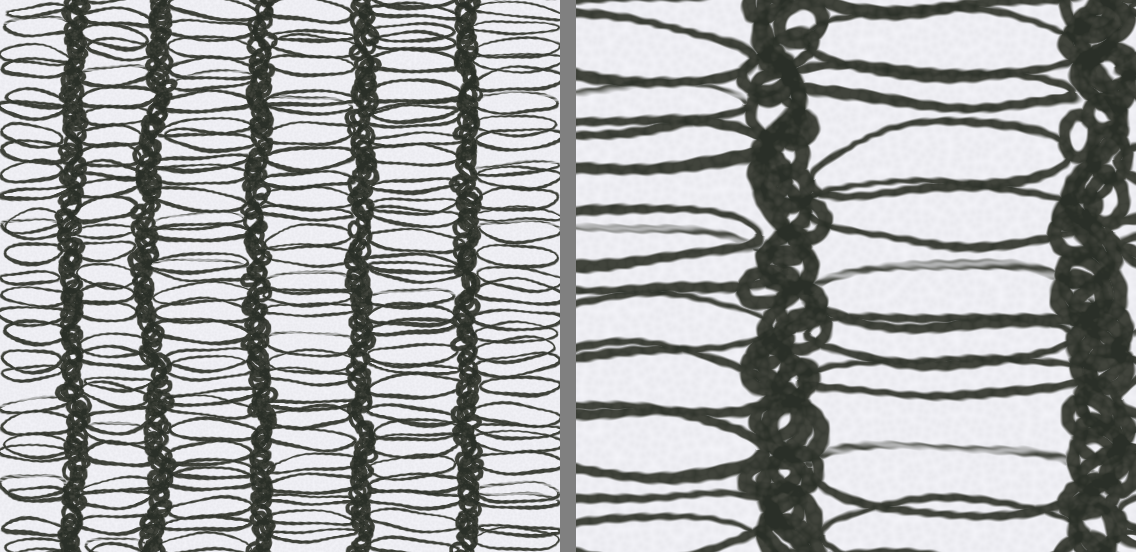
Left: the whole. Right: its middle third, enlarged.
Write a WebGL 1 fragment shader that draws this pattern.

```glsl
precision highp float;
// Pen drawing: five upright braids of looped thread, joined by stacked rows
// of flat, hand-drawn ovals. Braids are jittered rings plus two weaving
// strands; the ovals are ellipse outlines leaning and varying row by row.

uniform vec2 u_resolution;

// Lengths are in units of canvas height.
const int GAPS = 6;                  // spaces beside and between the braids
const float ROWS = 28.0;             // ovals down each gap
const float OVAL_INSET = 0.012;      // oval end to braid centre
const float OVAL_PEN = 0.0029;       // half width of oval lines
const float BRAID_PEN = 0.0046;      // half width of braid lines
const float BRAID_REACH = 0.05;      // half width searched for braid ink
const float RING_STEP = 0.0132;      // spacing of rings along a braid
const float STRAND_SWING = 0.014;
const float STRAND_FREQ = 84.0;
const float EDGE_SOFTNESS = 0.0012;
const vec3 PAPER = vec3(0.935, 0.935, 0.955);
const vec3 INK_LIGHT = vec3(0.255, 0.265, 0.235);
const vec3 INK_DARK = vec3(0.165, 0.185, 0.155);

vec4 hash4(vec2 p) {
  float s = dot(p, vec2(12.99, 78.23));
  return fract(sin(vec4(s, s + 1.7, s + 3.1, s + 4.9)) * 43758.5);
}

// Distance to the nearest jittered cell point.
float cellular(vec2 p) {
  vec2 cell = floor(p);
  float nearest = 2.0;
  for (int j = -1; j <= 1; j++) {
    for (int i = -1; i <= 1; i++) {
      vec2 c = cell + vec2(float(i), float(j));
      nearest = min(nearest, length(c + hash4(c).xy - p));
    }
  }
  return nearest;
}

// Braid centre line; indices 0 and 6 are the unseen outer margins.
float braidX(float i, float y) {
  float x = i < 0.5 ? -0.008 : i < 1.5 ? 0.132 : i < 2.5 ? 0.275 :
            i < 3.5 ? 0.468 : i < 4.5 ? 0.655 : i < 5.5 ? 0.846 : 1.026;
  float drift = 0.016 * exp(-abs(i - 2.0)) * cos(8.4 * (y - 0.18));
  return x + drift + 0.003 * sin(27.0 * y + 2.3 * i);
}

// Approximate signed distance to an ellipse.
float ellipse(vec2 p, vec2 radii) {
  float k = length(p / radii);
  return k * (k - 1.0) / max(length(p / (radii * radii)), 0.001);
}

float cover(float d) {
  float soft = max(EDGE_SOFTNESS, 0.9 / u_resolution.y);
  return 1.0 - smoothstep(-soft, soft, d);
}

// Adds a stroke: x holds the union of ink, y counts overlapping layers.
void addStroke(inout vec2 ink, float c) {
  ink = vec2(max(ink.x, c), ink.y + c);
}

void drawOvals(inout vec2 ink, vec2 p, float gap) {
  float left = braidX(gap, p.y), right = braidX(gap + 1.0, p.y);
  float halfGap = 0.5 * (right - left);
  float x = p.x - 0.5 * (left + right);
  float u = x / halfGap;
  if (abs(u) > 1.3) return;
  float rows = ROWS + floor(3.0 * hash4(vec2(gap, 7.0)).x) - 1.0;
  float row = floor(p.y * rows);
  for (int j = -2; j <= 2; j++) {
    float k = row + float(j);
    vec4 shape = hash4(vec2(gap + 3.0, k));
    vec4 pen = hash4(vec2(gap + 31.0, k));
    float y = p.y - (k + 0.5 + 0.75 * (shape.x - 0.5)) / rows;
    y -= 0.018 * (shape.y - 0.5) * u + 0.010 * (pen.x - 0.5) * u * u;
    y -= 0.0025 * sin(3.0 * u + 6.3 * pen.y);
    x = p.x - 0.5 * (left + right) - 0.014 * (pen.z - 0.5);
    vec2 radii = vec2(halfGap - OVAL_INSET + 0.010 * (shape.w - 0.5),
                      mix(0.007, 0.021, sqrt(shape.z)));
    float width = OVAL_PEN * mix(0.72, 1.2, pen.w) * (gap > 4.5 ? 0.85 : 1.0);
    width *= 1.0 + 0.2 * sin(4.0 * u + 6.3 * shape.w);
    width *= y < 0.0 ? 1.15 : 0.9;   // pen presses harder underneath
    float dry = y > 0.0 && pen.y > 0.87 ? 0.65 + 0.3 * sin(900.0 * y) : 1.0;
    addStroke(ink, dry * cover(abs(ellipse(vec2(x, y), radii)) - width));
  }
}

void drawBraid(inout vec2 ink, vec2 p, float braid) {
  float x = p.x - braidX(braid, p.y);
  if (abs(x) > BRAID_REACH) return;
  // Weaving strands
  for (int s = 0; s < 2; s++) {
    float phase = STRAND_FREQ * p.y + 2.4 * float(s) + 1.9 * braid
                + 1.3 * sin(19.0 * p.y + braid + 2.0 * float(s));
    float slope = STRAND_SWING * STRAND_FREQ * cos(phase);
    float d = abs(x - STRAND_SWING * sin(phase)) / sqrt(1.0 + slope * slope);
    addStroke(ink, cover(d - BRAID_PEN));
  }
  // Knotted rings
  float link = floor(p.y / RING_STEP);
  for (int j = -3; j <= 3; j++) {
    float k = link + float(j);
    vec4 h = hash4(vec2(k, braid + 50.0));
    vec2 q = vec2(x - 0.024 * (h.x - 0.5), p.y - (k + h.y) * RING_STEP);
    q.y += 0.5 * (h.w - 0.5) * q.x;
    vec2 radii = vec2(mix(0.009, 0.016, h.z), mix(0.008, 0.016, h.w));
    addStroke(ink, cover(abs(ellipse(q, radii)) - BRAID_PEN * (0.75 + 0.4 * h.y)));
  }
}

void main() {
  vec2 p = gl_FragCoord.xy / u_resolution.y;
  // Hand tremor and rough ink edges
  vec2 q = p + 0.0012 * sin(p.yx * vec2(71.0, 58.0) + 2.0 * sin(31.0 * p));
  q += 0.0004 * sin(p.yx * 410.0 + 3.0 * sin(p * 237.0));

  vec2 ink = vec2(0.0);
  for (int i = 0; i < GAPS; i++) {
    drawOvals(ink, q, float(i));
    if (i > 0) drawBraid(ink, q, float(i));
  }

  // Paper tooth and uneven ink
  float grain = cellular(p * 190.0) - 0.5;
  vec3 paper = PAPER + 0.035 * grain;
  float depth = clamp(0.4 * (ink.y - 0.6) + 0.9 * grain, 0.0, 1.0);
  vec3 inkColor = mix(INK_LIGHT, INK_DARK, depth);
  gl_FragColor = vec4(mix(paper, inkColor, ink.x), 1.0);
}
```
